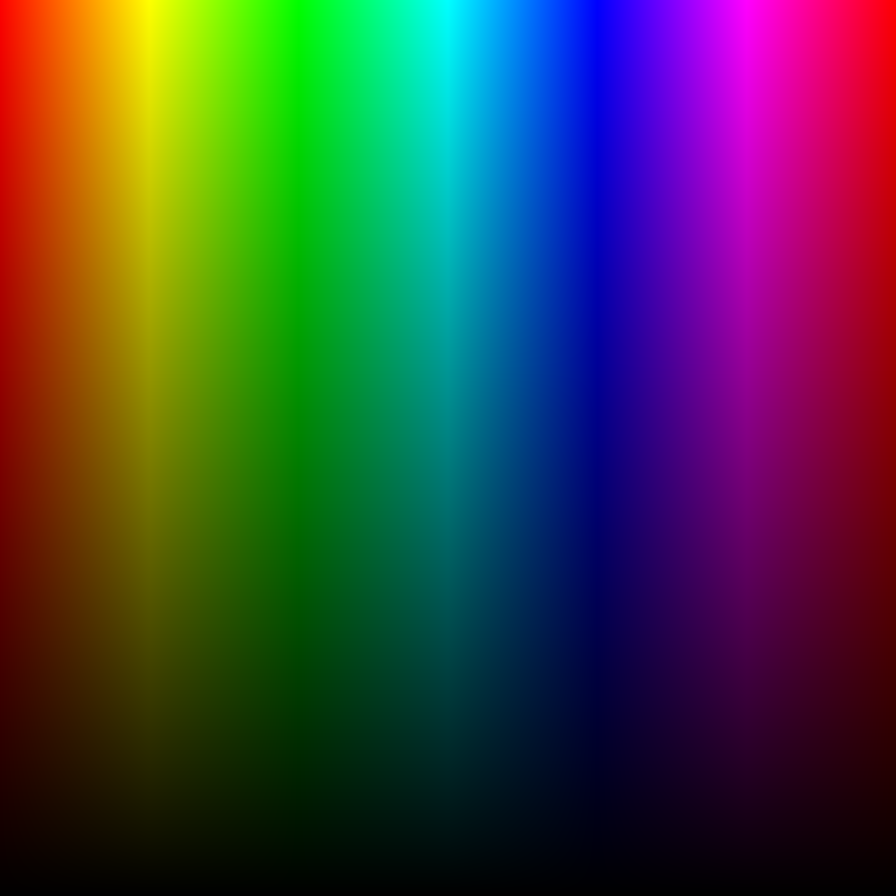
Give the GLSL for this background, as a Shadertoy shader.

```glsl
const float HUE_START = 0.0;      // hue at the left edge, in turns
const float HUE_TURNS = 1.0;      // turns of the colour wheel across the canvas
const float SATURATION = 1.0;
const float VALUE_BOTTOM = 0.0;
const float VALUE_TOP = 1.0;

// Piecewise linear colour wheel: hue in turns, saturation and value in 0..1
vec3 hsvToRgb(float hue, float saturation, float value) {
    vec3 wheel = abs(fract(hue + vec3(0.0, 2.0, 1.0) / 3.0) * 6.0 - 3.0) - 1.0;
    return value * mix(vec3(1.0), clamp(wheel, 0.0, 1.0), saturation);
}

void mainImage(out vec4 fragColor, in vec2 fragCoord) {
    vec2 uv = fragCoord / iResolution.xy;

    // Hue runs left to right, brightness rises from the bottom
    float hue = HUE_START + HUE_TURNS * uv.x;
    float value = mix(VALUE_BOTTOM, VALUE_TOP, uv.y);

    fragColor = vec4(hsvToRgb(hue, SATURATION, value), 1.0);
}
```
